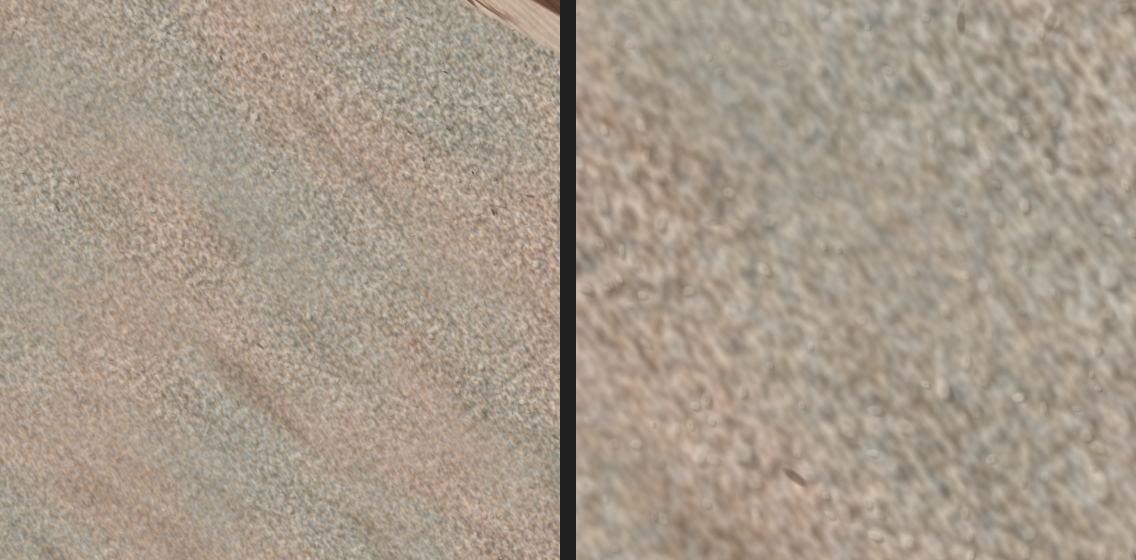
Left, the full canvas; right, a detail of the centre.
Reproduce this texture procedurally as a Shadertoy shader.

```glsl
// Weathered gravel slope with diagonal brown streaks, pale pebbles and a path in the corner.
#define GRAIN_SCALE 92.0
#define GRAIN_CONTRAST 0.25
#define STREAK_STRENGTH 0.42
#define SLOPE_ANGLE -0.70
#define GRAIN_ANGLE -0.95
#define GREY_GREEN vec3(0.640, 0.615, 0.560)
#define PINK_EARTH vec3(0.692, 0.613, 0.552)
#define BROWN_SOIL vec3(0.540, 0.462, 0.392)
#define PEBBLE_PALE vec3(0.820, 0.780, 0.715)
#define SPECK_DARK vec3(0.310, 0.265, 0.220)
#define PATH_PALE vec3(0.760, 0.680, 0.605)
#define ROOT_BROWN vec3(0.390, 0.270, 0.205)

float hash(vec2 p) {
    vec3 h = fract(vec3(p.xyx) * 0.1031);
    h += dot(h, h.yzx + 33.33);
    return fract((h.x + h.y) * h.z);
}

vec2 rotate(vec2 p, float angle) {
    float c = cos(angle), s = sin(angle);
    return vec2(c * p.x + s * p.y, c * p.y - s * p.x);
}

float cornerRamp(vec2 cell, vec2 offset) {
    float angle = 6.2832 * hash(cell);
    return dot(vec2(cos(angle), sin(angle)), offset);
}

float gradientNoise(vec2 p) {
    vec2 i = floor(p), f = fract(p);
    vec2 u = f * f * f * (f * (f * 6.0 - 15.0) + 10.0);
    vec2 e = vec2(1.0, 0.0);
    float low = mix(cornerRamp(i, f), cornerRamp(i + e, f - e), u.x);
    float high = mix(cornerRamp(i + e.yx, f - e.yx), cornerRamp(i + 1.0, f - 1.0), u.x);
    return mix(low, high, u.y);
}

float fbm(vec2 p) {
    float sum = 0.0, weight = 0.6;
    for (int i = 0; i < 4; i++) {
        sum += weight * gradientNoise(p);
        p = rotate(p, 0.3) * 2.03 + 17.3;
        weight *= 0.5;
    }
    return sum;
}

// Scattered ellipses: x is the body, y the shadow on the lower right.
vec2 scatter(vec2 p, float scale, float density, float radius, float stretch, float seed) {
    p *= scale;
    vec2 home = floor(p), cover = vec2(0.0);
    for (int y = -1; y <= 1; y++)
    for (int x = -1; x <= 1; x++) {
        vec2 cell = home + vec2(x, y), id = cell + seed;
        float present = step(hash(id + 3.7), density);
        vec2 centre = cell + 0.15 + 0.7 * vec2(hash(id + 11.1), hash(id + 23.9));
        float size = radius * mix(0.55, 1.2, hash(id + 41.3));
        float angle = GRAIN_ANGLE + 1.6 * (hash(id + 57.7) - 0.5);
        vec2 axes = size * vec2(stretch, 1.0);
        float body = length(rotate(p - centre, angle) / axes);
        vec2 shift = size * vec2(0.75, -0.75);
        float shade = length(rotate(p - centre - shift, angle) / axes);
        float strength = present * mix(0.45, 1.0, hash(id + 71.9));
        cover = max(cover, strength * (1.0 - smoothstep(0.55, 1.3, vec2(body, shade))));
    }
    return cover;
}

void mainImage(out vec4 fragColor, in vec2 fragCoord) {
    vec2 p = fragCoord / iResolution.xy;
    vec2 slope = rotate(p, SLOPE_ANGLE);
    vec2 warp = 0.03 * vec2(fbm(p * 6.0), fbm(p * 6.0 + 31.0));

    // Broad earth tones and streaks running down the slope
    float tone = fbm(slope * vec2(2.2, 5.0) + 8.4);
    vec3 color = mix(GREY_GREEN, PINK_EARTH, smoothstep(-0.3, 0.3, tone));
    float streak = fbm((slope + warp) * vec2(2.6, 11.0) + 3.1);
    color = mix(color, BROWN_SOIL, STREAK_STRENGTH * smoothstep(0.02, 0.42, streak));
    color += 0.07 * fbm(slope * vec2(9.0, 22.0) + 51.0);

    // Fine grit, rougher in patches and towards the upper right
    float patchiness = fbm(slope * vec2(3.0, 6.0) + 19.0);
    float rough = smoothstep(-0.45, 0.45, patchiness + 0.35 * (p.x + p.y - 1.0));
    vec2 grit = rotate(p, GRAIN_ANGLE) * vec2(0.72, 1.1) * GRAIN_SCALE;
    float grain = 0.62 * gradientNoise(grit) + 0.5 * gradientNoise(grit * 1.9 + 47.0);
    color += GRAIN_CONTRAST * mix(0.65, 1.3, rough) * grain;
    float tint = gradientNoise(grit * 0.8 + 83.0);
    color += 0.035 * tint * vec3(1.0, 0.0, -0.9);

    // Small and large pebbles, then a few slender dark chips
    vec2 small = scatter(p + warp, 78.0, 0.20, 0.24, 1.35, 5.0);
    vec2 large = scatter(p + warp, 41.0, 0.11, 0.22, 1.3, 130.0);
    vec2 pebbles = max(small * 0.75, large) * mix(0.45, 1.0, rough);
    color = mix(color, SPECK_DARK, 0.38 * pebbles.y);
    color = mix(color, PEBBLE_PALE + 0.1 * grain, 0.8 * pebbles.x);
    float chips = scatter(p + warp, 27.0, 0.10, 0.085, 2.4, 270.0).x;
    color = mix(color, SPECK_DARK, 0.8 * chips * rough);

    // Pale path with brown roots crossing the upper right corner
    float rise = dot(p - vec2(0.82, 1.0), vec2(0.49, 0.87)) + 0.25 * warp.x;
    float fibre = gradientNoise(slope * vec2(14.0, 150.0));
    vec3 path = PATH_PALE + 0.10 * fibre + 0.05 * grain;
    float roots = 1.0 - smoothstep(0.002, 0.008, abs(rise - 0.014 - 0.012 * fibre));
    path = mix(path, ROOT_BROWN, 0.75 * roots * (1.0 - smoothstep(0.84, 0.97, p.x)));
    path = mix(path, ROOT_BROWN + 0.12 * fibre, smoothstep(0.058, 0.066, rise));
    color = mix(color, path, smoothstep(-0.002, 0.006, rise));

    fragColor = vec4(clamp(color, 0.0, 1.0), 1.0);
}
```
